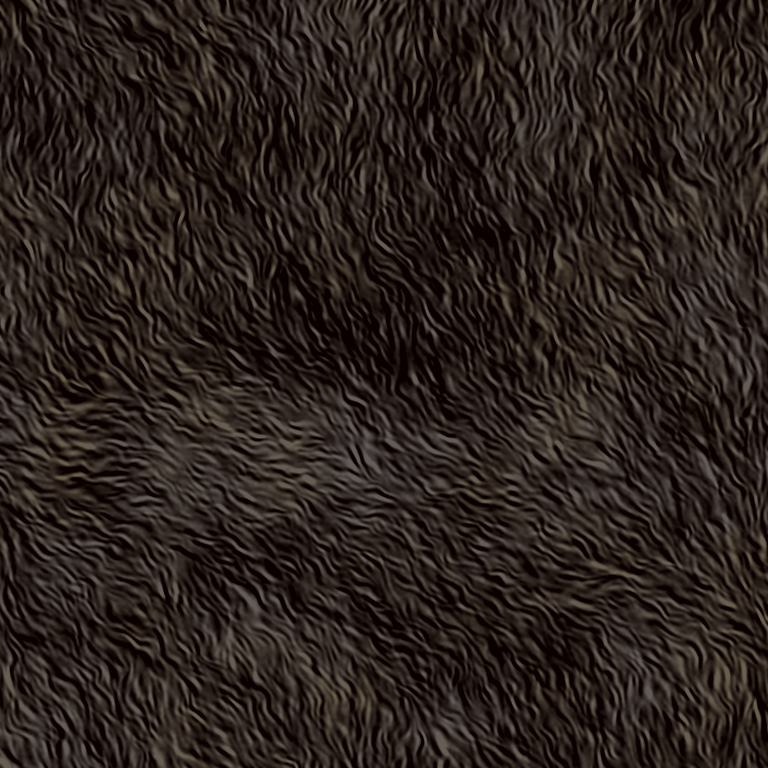
Write a WebGL 1 fragment shader that draws this texture.

```glsl
precision highp float;
// Dark brown fur: short crinkled strands combed along a winding direction field.

uniform vec2 u_resolution;

const vec3 SHADOW = vec3(0.07, 0.03, 0.02);
const vec3 TIP = vec3(0.38, 0.35, 0.32);
const vec3 WARM_SHIFT = vec3(0.016, 0.005, -0.024);
const float CELLS = 26.0;          // strand cells across the canvas
const int STRANDS = 12;            // strands per cell
const vec2 STRAND_SIZE = vec2(0.76, 0.42); // half length and width, in cells
const float RIDGES = 2.75;         // ridges per cell across a strand
const float RIDGE_SPREAD = 1.1;    // relative variation of ridge width
const float ANGLE_SPREAD = 0.75;   // variation of direction between strands
const float COMB_ANGLE = -1.08;    // main direction, in radians
const float CRINKLE = 0.0028;      // sideways wobble of the strands
const float MID_TONE = 0.30;
const float CONTRAST = 0.35;
const float GRAIN = 0.25;
const float TAU = 6.2831853;

vec4 hash4(vec3 p) {
  vec4 q = fract(p.xyzx * vec4(0.1031, 0.1030, 0.0973, 0.1099));
  q += dot(q, q.wzxy + 33.33);
  return fract((q.xxyz + q.yzzw) * q.zywx);
}

// Smooth value noise from -1 to 1.
float noise(vec2 p, float seed) {
  vec2 i = floor(p);
  vec2 f = fract(p);
  f = f * f * (3.0 - 2.0 * f);
  float a = hash4(vec3(i, seed)).x;
  float b = hash4(vec3(i + vec2(1.0, 0.0), seed)).x;
  float c = hash4(vec3(i + vec2(0.0, 1.0), seed)).x;
  float d = hash4(vec3(i + 1.0, seed)).x;
  return 2.0 * mix(mix(a, b, f.x), mix(c, d, f.x), f.y) - 1.0;
}

// Soft elliptical patch, 1 at its centre.
float softPatch(vec2 p, vec2 centre, vec2 radii) {
  vec2 d = (p - centre) / radii;
  return exp(-dot(d, d));
}

// Direction in which the fur is combed.
float combAngle(vec2 p) {
  vec2 q = p + 0.04 * vec2(noise(p * 5.0, 3.0), noise(p * 5.0, 4.0));
  float angle = COMB_ANGLE - 0.4 * smoothstep(0.65, 0.88, q.y);
  angle += 0.85 * softPatch(q, vec2(0.12, 0.38), vec2(0.30, 0.10));
  angle += 0.40 * softPatch(q, vec2(0.60, 0.36), vec2(0.30, 0.10));
  angle += 0.70 * softPatch(q, vec2(0.85, 0.19), vec2(0.28, 0.07));
  angle += 0.60 * softPatch(q, vec2(0.10, 0.97), vec2(0.25, 0.07));
  angle += 0.22 * noise(p * 6.0, 5.0) + 0.30 * noise(p * 17.0, 6.0);
  return angle + 0.30 * noise(p * 38.0, 12.0);
}

// Sum of ridged strands scattered over the cells; close to unit variance.
float strands(vec2 p, float angle) {
  vec2 g = p * CELLS;
  vec2 home = floor(g);
  float sum = 0.0;
  for (int y = -1; y <= 1; y++) {
    for (int x = -1; x <= 1; x++) {
      vec2 cell = home + vec2(float(x), float(y));
      for (int i = 0; i < STRANDS; i++) {
        vec4 h = hash4(vec3(cell, float(i) + 11.0));
        vec2 d = g - cell - h.xy;
        if (dot(d, d) < 1.0) {
          float a = angle + ANGLE_SPREAD * (fract(h.z * 37.0) - 0.5);
          vec2 along = vec2(cos(a), sin(a));
          vec2 local = vec2(dot(d, along), along.x * d.y - along.y * d.x);
          vec2 e = local / STRAND_SIZE;
          float w = max(0.0, 1.0 - dot(e, e));
          float ridges = RIDGES * (1.0 + RIDGE_SPREAD * (h.w - 0.5));
          sum += w * w * w * cos(TAU * (ridges * local.y + h.z));
        }
      }
    }
  }
  return sum;
}

void main() {
  vec2 p = gl_FragCoord.xy / u_resolution.y;

  // Crinkled strands, with a fine grain on top.
  vec2 wobble = vec2(noise(p * 55.0, 13.0), noise(p * 55.0, 14.0));
  float height = strands(p + CRINKLE * wobble, combAngle(p));
  height += GRAIN * noise(p * 210.0, 7.0);

  // Light and dark tufts, from broad to small.
  height += 0.42 * noise(p * 7.0, 8.0) + 0.40 * noise(p * 19.0, 9.0);
  height += 0.35 * noise(p * 42.0, 15.0);
  height += 0.42 * softPatch(p, vec2(0.42, 0.40), vec2(0.45, 0.09));
  height -= 0.60 * softPatch(p, vec2(0.50, 0.57), vec2(0.28, 0.10));

  // Tone and a slight drift between warm and cool brown.
  float tone = clamp(MID_TONE + CONTRAST * height, -0.09, 1.05);
  vec3 color = mix(SHADOW, TIP, tone);
  float warmth = 0.3 + noise(p * 11.0, 10.0) + 0.5 * noise(p * 31.0, 16.0);
  color += WARM_SHIFT * warmth * max(tone, 0.0);
  gl_FragColor = vec4(max(color, 0.0), 1.0);
}
```
